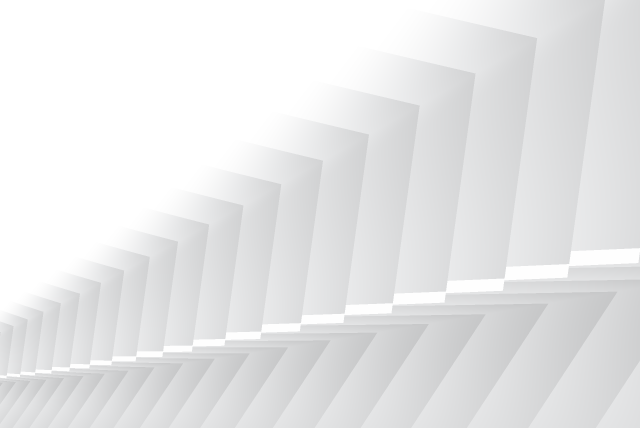
A Shadertoy shader for this background:

```glsl
#define VANISH vec2(-0.293, 0.0176)
#define RATIO 0.907
#define APEX vec2(1.707, 0.984)
#define LOWER_TIP vec2(1.736, 0.301)
#define LEDGE_SLOPE 0.045
#define LEDGE_TOP 0.292
#define LEDGE_BOTTOM 0.2605
#define LEFT_LIFT 0.037
#define LIFT_FALLOFF 3.4
#define TINT vec3(-0.003, 0.0, 0.004)
#define SAMPLES 3

// Scale of the nested chevron that holds a point of the given gauge
float ringScale(float gauge) {
    return pow(RATIO, floor(log(gauge) / log(RATIO)));
}

// 0 at the outer edge of a ring, 1 at its inner edge
float ringDepth(float gauge, float scale) {
    return clamp((1.0 - gauge / scale) / (1.0 - RATIO), 0.0, 1.0);
}

// Tall fins: dark below the apex, paler downward, white along the upper arm
float finShade(vec2 local, float depth) {
    vec2 axis = normalize(APEX);
    float aboveAxis = axis.x * local.y - axis.y * local.x;
    float shade = mix(0.822, 0.88, depth);
    shade += 0.04 * smoothstep(0.0, 0.47, -aboveAxis);
    float whiteFade = smoothstep(-0.03, 0.25, aboveAxis + 0.05 * depth);
    return mix(shade, 1.0, whiteFade);
}

// Floor fins: dark at the tip, paler away from it
float floorShade(vec2 pos) {
    float gauge = max((pos.y - 0.02 * pos.x) / 0.266,
                      (pos.x - 0.655 * pos.y) / 1.539);
    float scale = ringScale(gauge);
    float tipDistance = length(pos / scale - LOWER_TIP);
    return mix(0.78, 0.825, ringDepth(gauge, scale))
         + 0.075 * smoothstep(0.0, 0.45, tipDistance);
}

float sceneShade(vec2 canvas) {
    // Bend the receding rows upward at the left
    vec2 pos = canvas - VANISH;
    pos.y -= LEFT_LIFT * exp(-LIFT_FALLOFF * canvas.x);

    float gauge = max((pos.x - 0.1356 * pos.y) / 1.5734,
                      (pos.y + 0.23 * pos.x) / 1.377);
    float scale = ringScale(gauge);
    vec2 local = pos / scale;

    // The white ledge separates the fins from the floor
    float height = local.y - LEDGE_SLOPE * local.x;
    if (height > LEDGE_TOP) return finShade(local, ringDepth(gauge, scale));
    if (height > LEDGE_BOTTOM) return 0.996;
    return floorShade(pos);
}

void mainImage(out vec4 fragColor, in vec2 fragCoord) {
    // Average a grid of samples for smooth edges
    float shade = 0.0;
    for (int j = 0; j < SAMPLES; j++) {
        for (int i = 0; i < SAMPLES; i++) {
            vec2 offset = (vec2(i, j) + 0.5) / float(SAMPLES) - 0.5;
            shade += sceneShade((fragCoord + offset) / iResolution.y);
        }
    }
    shade /= float(SAMPLES * SAMPLES);
    vec3 color = vec3(shade) + TINT * smoothstep(1.0, 0.9, shade);
    fragColor = vec4(color, 1.0);
}
```
